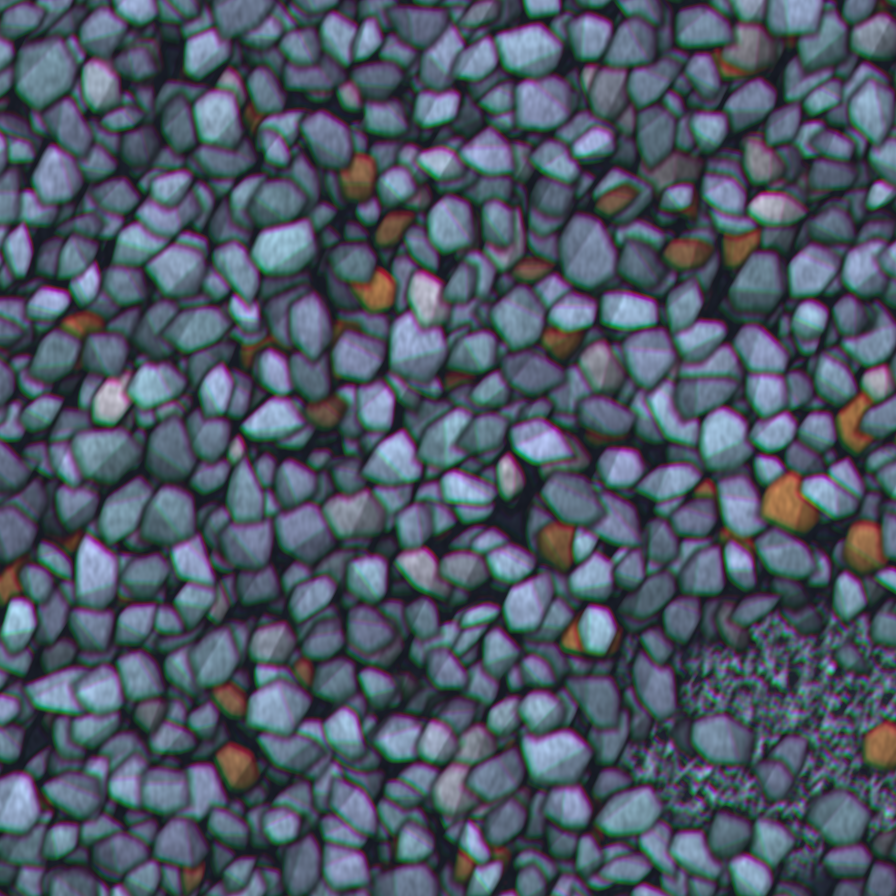
Reproduce this texture procedurally as a Shadertoy shader.

```glsl
#define STONES_ACROSS 16.5
#define LAYERS 4
#define EDGE_BLUR 0.055
#define SHADOW_REACH 0.17
#define LEAF_SHARE 0.045
#define FRINGE vec2(0.0028, 0.0052)
#define STONE_COLOR vec3(0.455, 0.515, 0.605)
#define GAP_COLOR vec3(0.12, 0.14, 0.19)
#define LEAF_COLOR vec3(0.50, 0.39, 0.33)

const float TAU = 6.2831853;

vec2 hash22(vec2 p) {
    vec3 q = fract(vec3(p.xyx) * vec3(0.1031, 0.1030, 0.0973));
    q += dot(q, q.yzx + 33.33);
    return fract((q.xx + q.yz) * q.zy);
}

mat2 rotation(float angle) {
    float c = cos(angle), s = sin(angle);
    return mat2(c, s, -s, c);
}

float cornerSlope(vec2 corner, vec2 offset) {
    return dot(hash22(corner) * 2.0 - 1.0, offset);
}

// Gradient noise, roughly -0.7 to 0.7
float noise(vec2 p) {
    vec2 i = floor(p), f = fract(p);
    vec2 u = f * f * (3.0 - 2.0 * f);
    vec2 e = vec2(1.0, 0.0);
    float low = mix(cornerSlope(i, f), cornerSlope(i + e, f - e), u.x);
    float high = mix(cornerSlope(i + e.yx, f - e.yx), cornerSlope(i + 1.0, f - 1.0), u.x);
    return 1.4 * mix(low, high, u.y);
}

// Convex stone: soft intersection of six random half planes
float stoneDistance(vec2 p, float radius, vec2 seed) {
    const float hardness = 22.0;
    float sum = 0.0;
    for (int k = 0; k < 6; k++) {
        vec2 jitter = hash22(seed * 93.0 + float(k) * 7.7);
        float angle = (float(k) + 0.6 * jitter.x) * TAU / 6.0;
        float reach = radius * mix(0.7, 1.05, jitter.y);
        sum += exp(hardness * (dot(p, vec2(cos(angle), sin(angle))) - reach));
    }
    return log(sum) / hardness;
}

// Region at the lower right where fine grit shows
float gritMask(vec2 p) {
    float d = length((p - vec2(0.93, 0.19)) / vec2(0.26, 0.16));
    return smoothstep(1.15, 0.75, d + 0.3 * noise(p * 11.0));
}

vec3 ground(vec2 p) {
    float speck = noise(p * 75.0) + 0.8 * noise(p * 150.0 + 9.0);
    vec3 grit = STONE_COLOR * (0.62 + 0.75 * speck);
    return mix(GAP_COLOR, max(grit, GAP_COLOR), gritMask(p));
}

vec3 stoneColor(vec2 q, float d, float radius, vec2 seed, vec2 tone, float depth) {
    // Blue grey with violet, greenish and warm variants
    vec3 tint = mix(vec3(1.03, 0.96, 1.03), vec3(0.94, 1.03, 0.98), tone.x);
    tint = mix(tint, vec3(1.14, 0.98, 0.90), smoothstep(0.85, 1.0, tone.y));
    vec3 color = STONE_COLOR * tint * mix(0.72, 1.26, seed.x);
    if (fract(tone.x * 17.0 + tone.y) < LEAF_SHARE)
        color = LEAF_COLOR * mix(vec3(0.75), vec3(1.25, 1.1, 0.8), seed.y);

    // Tilted faces, a ridge and darker flanks
    float ridge = dot(q, vec2(cos(tone.y * TAU), sin(tone.y * TAU))) / radius;
    float light = 1.0 + 0.2 * dot(q, vec2(-0.35, 0.8)) / radius;
    light -= 0.24 * smoothstep(0.15, 0.32, ridge);
    light *= mix(0.68, 1.04, smoothstep(0.0, -0.17, d));
    return color * light * depth;
}

vec3 gravel(vec2 p) {
    vec3 color = ground(p);
    for (int layer = 0; layer < LAYERS; layer++) {
        float level = float(layer) / float(LAYERS - 1);
        mat2 turn = rotation(float(layer) * 1.9 + 0.4);
        vec2 grid = turn * p * STONES_ACROSS + float(layer) * 37.3 + 50.0;
        vec2 home = floor(grid);
        for (int n = 0; n < 9; n++) {
            vec2 cell = home + vec2(n % 3, n / 3) - 1.0;
            vec2 seed = hash22(cell + 11.0);
            vec2 tone = hash22(cell + 171.0);
            vec2 center = cell + 0.5 + 0.6 * (hash22(cell) - 0.5);
            vec2 local = grid - center;
            if (dot(local, local) > 1.3) continue;

            // Only a few stones lie on the grit
            vec2 place = ((center - float(layer) * 37.3 - 50.0) * turn) / STONES_ACROSS;
            if (gritMask(place) * 0.9 > fract(seed.x * 13.0 + tone.y)) continue;

            float radius = mix(0.39, 0.66, seed.y);
            vec2 q = rotation(tone.x * TAU) * local;
            q.y *= mix(1.0, 1.75, fract(seed.x * 7.0));
            float d = stoneDistance(q, radius, seed);
            float shade = mix(0.42, 1.0, smoothstep(-0.02, SHADOW_REACH, d));
            vec3 face = stoneColor(local * turn, d, radius, seed, tone, mix(0.62, 1.06, level));
            color = mix(color * shade, face, smoothstep(EDGE_BLUR, -EDGE_BLUR, d));
        }
    }
    return max(color, GAP_COLOR * 0.75);
}

void mainImage(out vec4 fragColor, in vec2 fragCoord) {
    vec2 p = fragCoord / iResolution.y;

    // Colour fringes: teal on lower edges, violet on upper ones
    vec3 color = vec3(gravel(p).r, gravel(p + FRINGE).g, gravel(p + 0.4 * FRINGE).b);

    // Mineral mottling and fine streaks
    float mottle = 0.14 * noise(p * 55.0) + 0.13 * noise(p * vec2(170.0, 95.0));
    fragColor = vec4(clamp(color * (1.0 + mottle), 0.0, 1.0), 1.0);
}
```
